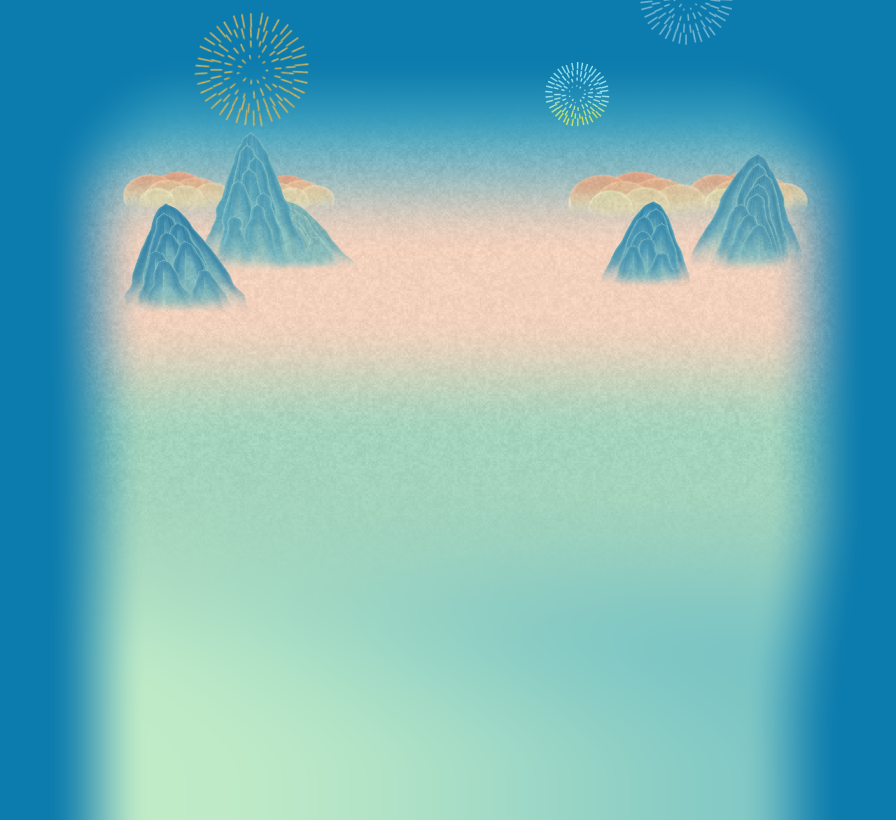
Write a Shadertoy shader that draws this background.

```glsl
float hash(vec2 p) {
    vec3 q = fract(vec3(p.xyx) * 0.1031);
    q += dot(q, q.yzx + 33.33);
    return fract((q.x + q.y) * q.z);
}

float noise(vec2 p) {
    vec2 i = floor(p), f = fract(p);
    f = f * f * (3.0 - 2.0 * f);
    return mix(mix(hash(i), hash(i + vec2(1, 0)), f.x),
               mix(hash(i + vec2(0, 1)), hash(i + vec2(1, 1)), f.x), f.y);
}

// Warm sky inside a soft blue frame
vec3 backdrop(vec2 p) {
    float side = smoothstep(0.1, 1.0, p.x + 0.25 * smoothstep(0.05, 0.3, p.y) - 0.1);
    vec3 meadow = mix(vec3(0.75, 0.92, 0.78), vec3(0.48, 0.77, 0.77), side);
    vec3 sky = mix(meadow, vec3(0.64, 0.83, 0.74), smoothstep(0.18, 0.42, p.y));
    sky = mix(sky, vec3(0.95, 0.82, 0.74), smoothstep(0.46, 0.62, p.y));
    sky = mix(sky, vec3(0.28, 0.66, 0.76), smoothstep(0.69, 0.87, p.y));

    float narrowing = 0.03 * (1.0 - smoothstep(0.1, 0.4, p.y)) * step(0.558, p.x);
    vec2 q = vec2(abs(p.x - 0.558) - 0.327 + narrowing, p.y - 0.76);
    float frame = length(max(q, 0.0)) + min(max(q.x, q.y), 0.0) - 0.12;
    return mix(sky, vec3(0.045, 0.485, 0.68), smoothstep(-0.07, 0.055, frame));
}

// Overlapping humps, coral behind and cream in front
void cloud(inout vec3 col, vec2 p, vec2 center, float halfWidth, float px) {
    for (int i = 0; i < 7; i++) {
        float f = float(i);
        float along = fract(f * 0.618 + 0.5) * 2.0 - 1.0;
        float radius = halfWidth * (0.46 - 0.03 * f);
        vec2 q = p - center - vec2(along * halfWidth * 0.72, -0.0015 * f);
        float edge = radius - length(q * vec2(0.8, 1.0));
        vec3 tint = mix(vec3(0.88, 0.61, 0.48), vec3(0.82, 0.82, 0.66), f / 6.0);
        tint = mix(vec3(0.86, 0.83, 0.69), tint, smoothstep(-0.01, 0.025, q.y));
        tint += 0.1 * exp(-max(edge, 0.0) / 0.002);
        float fade = smoothstep(-0.022, 0.004, p.y - center.y);
        col = mix(col, tint, smoothstep(-px, px, edge) * fade * 0.85);
    }
}

// Signed inset from a slope: x is the distance inside, y the fall below its top
vec2 slope(vec2 p, vec2 top, vec2 widths, float height) {
    float x = p.x - top.x;
    float fall = (top.y - p.y) / height;
    float reach = (x < 0.0 ? widths.x : widths.y) * pow(max(fall, 0.0), 0.8);
    reach += 0.005 * smoothstep(0.0, 0.06, fall);
    reach += 0.006 * (noise(vec2(p.y * 75.0, top.x * 91.0)) - 0.5) * smoothstep(0.0, 0.2, fall);
    return vec2(min(reach - abs(x), top.y - p.y), fall);
}

// Nested ridges with pale rims, dissolving into mist at the foot
void mountain(inout vec3 col, vec2 p, vec2 peak, vec2 widths, float height, vec3 deep, float px) {
    vec2 whole = slope(p, peak, widths, height);
    float cover = smoothstep(-px, px, whole.x) * (1.0 - smoothstep(0.6, 1.0, whole.y));
    for (int i = 0; i < 8; i++) {
        float f = float(i);
        float drop = 0.085 * f;
        float shift = mix(-widths.x, widths.y, hash(vec2(f * 7.0, peak.x * 97.0)));
        vec2 top = peak + vec2(shift * pow(drop, 0.8) * 0.75, -height * drop);
        float size = i == 0 ? 1.0 : 0.62 - 0.045 * f;
        vec2 s = slope(p, top, widths * size, height * (1.0 - drop));
        float inset = max(s.x, 0.0);
        vec3 light = mix(vec3(0.42, 0.69, 0.75), vec3(0.60, 0.78, 0.75), whole.y);
        vec3 body = mix(deep, light, 0.75 * smoothstep(0.0, 0.022, inset) + 0.25 * whole.y);
        float streak = (p.x - top.x) / (0.25 + max(s.y, 0.0));
        body += 0.07 * (noise(vec2(streak * 260.0, p.y * 18.0)) - 0.5);
        body = mix(body, vec3(0.68, 0.86, 0.80), 0.75 * exp(-inset / 0.0018));
        col = mix(col, body, smoothstep(-px, px, s.x) * cover);
    }
}

// Rings of tapered radial dashes
float firework(vec2 d, float radius, float seed, float px) {
    float turn = atan(d.y, d.x) / 6.2832 + 0.5;
    float r = length(d) / radius;
    float glow = 0.0;
    for (int k = 0; k < 4; k++) {
        float f = float(k);
        float count = 11.0 + 9.0 * f;
        float spoke = turn * count + 0.3 * f;
        float h = hash(vec2(mod(floor(spoke), count), seed + f * 5.0));
        float across = abs(fract(spoke) - 0.5 + 0.35 * (h - 0.5)) * 6.2832 * r / count;
        float start = 0.12 + 0.17 * f + 0.1 * h;
        float end = start + 0.13 + 0.06 * f - 0.06 * h;
        float span = smoothstep(start, start + 0.06, r) * (1.0 - smoothstep(end - 0.03, end, r));
        glow = max(glow, span * (1.0 - smoothstep(0.0, 0.012 + px / radius, across)));
    }
    return glow;
}

void mainImage(out vec4 fragColor, in vec2 fragCoord) {
    vec2 p = fragCoord / iResolution.xy * vec2(1.094, 1.0);
    float px = 1.0 / iResolution.y;
    vec3 col = backdrop(p);

    // Clouds
    cloud(col, p, vec2(0.218, 0.762), 0.062, px);
    cloud(col, p, vec2(0.350, 0.762), 0.053, px);
    cloud(col, p, vec2(0.912, 0.760), 0.067, px);
    cloud(col, p, vec2(0.778, 0.755), 0.077, px);

    // Mountains
    mountain(col, p, vec2(0.350, 0.755), vec2(0.03, 0.085), 0.085, vec3(0.50, 0.69, 0.70), px);
    mountain(col, p, vec2(0.306, 0.839), vec2(0.06, 0.071), 0.172, vec3(0.25, 0.57, 0.69), px);
    mountain(col, p, vec2(0.202, 0.752), vec2(0.05, 0.104), 0.135, vec3(0.17, 0.48, 0.64), px);
    mountain(col, p, vec2(0.926, 0.813), vec2(0.086, 0.054), 0.145, vec3(0.23, 0.53, 0.66), px);
    mountain(col, p, vec2(0.798, 0.755), vec2(0.064, 0.043), 0.106, vec3(0.17, 0.50, 0.66), px);

    // Fireworks
    vec3 lime = mix(vec3(0.85, 0.92, 0.35), vec3(0.65, 0.92, 0.95), smoothstep(0.855, 0.885, p.y));
    col = mix(col, vec3(0.82, 0.70, 0.36), 0.9 * firework(p - vec2(0.308, 0.915), 0.073, 3.0, px));
    col = mix(col, lime, 0.9 * firework(p - vec2(0.705, 0.885), 0.041, 17.0, px));
    col = mix(col, vec3(0.55, 0.76, 0.84), 0.8 * firework(p - vec2(0.838, 1.003), 0.06, 29.0, px));

    // Paper grain
    float grain = hash(floor(p * 468.0)) + noise(p * 230.0) - 1.0;
    float inside = smoothstep(0.25, 0.5, p.y) * smoothstep(0.1, 0.5, col.r);
    fragColor = vec4(col + 0.04 * grain * inside, 1.0);
}
```
